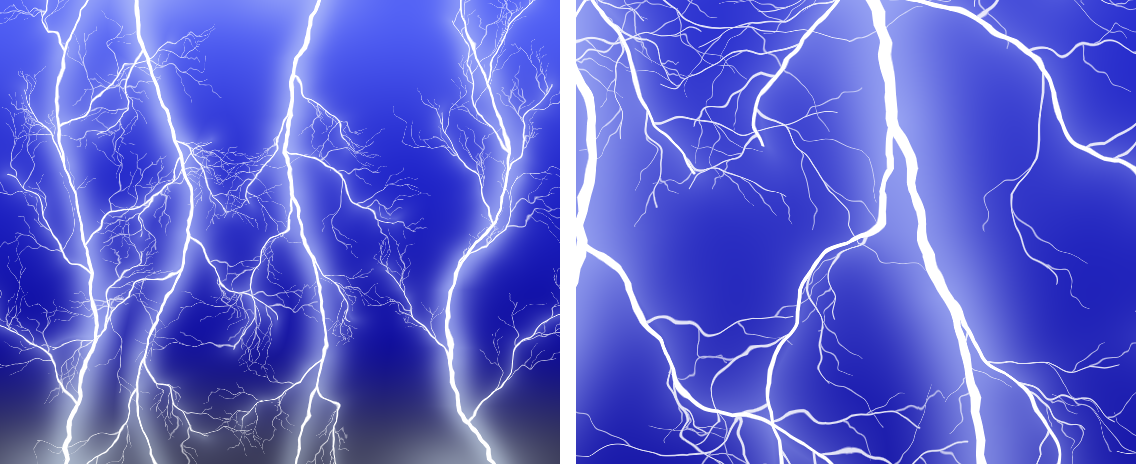
Left: the whole. Right: its middle third, enlarged.
A Shadertoy shader for this background:

```glsl
// Forked white lightning with soft halos over a blue storm sky.

const int TRUNK_COUNT = 4;
const int BRANCH_COUNT = 7;
const int TWIG_COUNT = 7;
const int SPRIG_COUNT = 3;

// Per trunk: mean x, sideways swing, height of the swing's peak, growth (up or down).
const vec4 TRUNKS[TRUNK_COUNT] = vec4[](
    vec4(0.170,  0.037, 0.35,  1.0),
    vec4(0.350,  0.055, 0.56, -1.0),
    vec4(0.658, -0.038, 0.68, -1.0),
    vec4(1.025,  0.060, 0.68,  1.0));
const float SWING_RATE = 7.6;

const float TRUNK_WIDTH  = 0.0050;   // half widths
const float BRANCH_WIDTH = 0.0023;
const float TWIG_WIDTH   = 0.0010;
const float SPRIG_WIDTH  = 0.0006;
const float TRUNK_HALO   = 0.043;
const float BRANCH_HALO  = 0.024;
const float JAG_SIZE     = 0.035;
const float JAG_RATE     = 8.0;

const vec3 SKY_TOP   = vec3(0.31, 0.37, 0.96);
const vec3 SKY_HIGH  = vec3(0.12, 0.14, 0.79);
const vec3 SKY_LOW   = vec3(0.03, 0.02, 0.60);
const vec3 GROUND    = vec3(0.21, 0.21, 0.33);
const vec3 HALO_HIGH = vec3(0.67, 0.72, 0.98);
const vec3 HALO_LOW  = vec3(0.68, 0.73, 0.81);

vec3 random3(float seed) {
    return fract(sin(seed * vec3(12.99, 78.23, 37.72)) * 4375.85);
}

vec2 cellValue(vec2 cell) {
    vec3 h = fract(cell.xyx * vec3(0.1031, 0.1030, 0.0973));
    h += dot(h, h.yzx + 33.33);
    return fract((h.xx + h.yz) * h.zy) - 0.5;
}

// Linear blending keeps the kinks that make the bolts jagged.
vec2 kinkedNoise(vec2 p) {
    vec2 c = floor(p), f = p - c;
    return mix(mix(cellValue(c), cellValue(c + vec2(1, 0)), f.x),
               mix(cellValue(c + vec2(0, 1)), cellValue(c + 1.0), f.x), f.y);
}

vec2 jag(vec2 p, int octaves) {
    vec2 offset = vec2(0.0);
    float size = JAG_SIZE, rate = JAG_RATE;
    for (int i = 0; i < octaves; i++) {
        offset += size * kinkedNoise(p * rate + float(i) * 17.3);
        size *= 0.48;
        rate *= 2.3;
    }
    return p + offset;
}

float trunkX(vec4 trunk, float y) {
    return trunk.x + trunk.y * cos(SWING_RATE * (y - trunk.z));
}

// Frame of a limb: x runs along it, y across it, bent by layered sines.
vec2 toLimb(vec2 p, vec2 start, float angle, float reach, float seed) {
    p -= start;
    vec2 dir = vec2(cos(angle), sin(angle));
    p = vec2(dot(p, dir), dir.x * p.y - dir.y * p.x);
    float t = clamp(p.x / reach, 0.0, 1.2);
    float bend = 0.045 * sin(8.0 * t + seed) + 0.014 * sin(21.0 * t + seed * 2.3);
    p.y -= reach * smoothstep(0.0, 0.25, t) * bend;
    return p;
}

float limbDistance(vec2 p, float reach) {
    return length(p - vec2(clamp(p.x, 0.0, reach), 0.0));
}

float stroke(float dist, float halfWidth, float pixel) {
    return clamp((halfWidth - dist) / pixel + 0.5, 0.0, 1.0);
}

float limb(vec2 p, float reach, float halfWidth, float pixel) {
    float taper = 1.0 - 0.6 * clamp(p.x / reach, 0.0, 1.0);
    return stroke(limbDistance(p, reach), halfWidth * taper, pixel);
}

bool isFar(vec2 p, float reach, float margin) {
    return length(p - vec2(0.5 * reach, 0.0)) > 1.15 * reach + margin;
}

// Twigs and their sprigs, in the frame of the branch that bears them.
float twigs(vec2 p, float reach, float seed, float pixel) {
    float light = 0.0;
    for (int k = 0; k < TWIG_COUNT; k++) {
        float twigSeed = seed + float(k) * 3.17;
        vec3 r = random3(twigSeed);
        float along = reach * (0.2 + 0.8 * (float(k) + r.x) / float(TWIG_COUNT));
        float side = r.z < 0.5 ? -1.0 : 1.0;
        float twigReach = reach * mix(0.2, 0.5, r.y);
        vec2 q = toLimb(p, vec2(along, 0.0), side * mix(0.3, 1.0, r.y), twigReach, twigSeed);
        if (isFar(q, twigReach, 0.01)) continue;
        light = max(light, 0.85 * limb(q, twigReach, TWIG_WIDTH, pixel));
        for (int n = 0; n < SPRIG_COUNT; n++) {
            float sprigSeed = twigSeed + float(n) * 5.71 + 1.3;
            vec3 s = random3(sprigSeed);
            float sprigReach = twigReach * mix(0.3, 0.6, s.y);
            float angle = (s.z < 0.5 ? -1.0 : 1.0) * mix(0.4, 0.9, s.x);
            vec2 root = vec2(twigReach * (0.25 + 0.25 * (float(n) + s.x)), 0.0);
            vec2 w = toLimb(q, root, angle, sprigReach, sprigSeed);
            light = max(light, 0.65 * limb(w, sprigReach, SPRIG_WIDTH, pixel));
        }
    }
    return light;
}

vec3 sky(vec2 p) {
    vec3 colour = mix(SKY_LOW, SKY_HIGH, smoothstep(0.2, 0.68, p.y));
    colour = mix(colour, SKY_TOP, smoothstep(0.58, 1.0, p.y));
    return mix(GROUND, colour, smoothstep(0.0, 0.3, p.y));
}

void mainImage(out vec4 fragColor, in vec2 fragCoord) {
    float pixel = 1.0 / iResolution.y;
    vec2 p = fragCoord * pixel;
    vec2 sharp = jag(p, 4), soft = jag(p, 1);
    float core = 0.0, halo = 0.0;

    for (int i = 0; i < TRUNK_COUNT; i++) {
        vec4 trunk = TRUNKS[i];
        float growth = trunk.w;
        float age = growth > 0.0 ? p.y : 1.0 - p.y;
        float d = abs(sharp.x - trunkX(trunk, sharp.y));
        float g = abs(soft.x - trunkX(trunk, soft.y)) / TRUNK_HALO;
        core = max(core, stroke(d, TRUNK_WIDTH * mix(1.0, 0.5, age), pixel));
        float trunkGlow = 0.52 * exp(-g * g) + 0.28 * exp(-g * 0.8);
        halo = max(halo, trunkGlow * mix(1.1, 0.75, age));

        // Limbs fork to alternate sides and lean along the growth.
        for (int j = 0; j < BRANCH_COUNT; j++) {
            float seed = float(i) * 31.7 + float(j) * 7.9 + 2.0;
            vec3 r = random3(seed);
            float rise = 0.05 + 0.85 * (float(j) + r.x) / float(BRANCH_COUNT);
            float y = growth > 0.0 ? rise : 1.0 - rise;
            vec2 start = vec2(trunkX(trunk, y), y);
            float side = (i + j) % 2 == 0 ? 1.0 : -1.0;
            float angle = 1.5708 * growth + side * mix(0.35, 0.95, r.y);
            float reach = mix(0.16, 0.35, r.z);
            vec2 q = toLimb(sharp, start, angle, reach, seed);
            if (isFar(q, reach, 0.06)) continue;
            core = max(core, limb(q, reach, BRANCH_WIDTH, pixel));
            core = max(core, twigs(q, reach, seed, pixel));
            vec2 blurred = toLimb(soft, start, angle, reach, seed);
            float glow = 0.42 * exp(-limbDistance(blurred, reach) / BRANCH_HALO);
            halo += glow * (1.0 - halo);
        }
    }

    // Pale pools of light where the bolts meet the upper and lower edges.
    for (int i = 0; i < TRUNK_COUNT; i++) {
        vec2 edge = vec2(TRUNKS[i].x - 0.04, TRUNKS[i].w > 0.0 ? -0.02 : 1.03);
        vec2 pool = (p - edge) / vec2(0.15, 0.085);
        halo += 0.65 * exp(-dot(pool, pool)) * (1.0 - halo);
    }

    vec3 haloColour = mix(HALO_LOW, HALO_HIGH, smoothstep(0.0, 0.35, p.y));
    vec3 colour = mix(sky(p), haloColour, clamp(halo, 0.0, 1.0));
    fragColor = vec4(mix(colour, vec3(1.0), core), 1.0);
}
```
